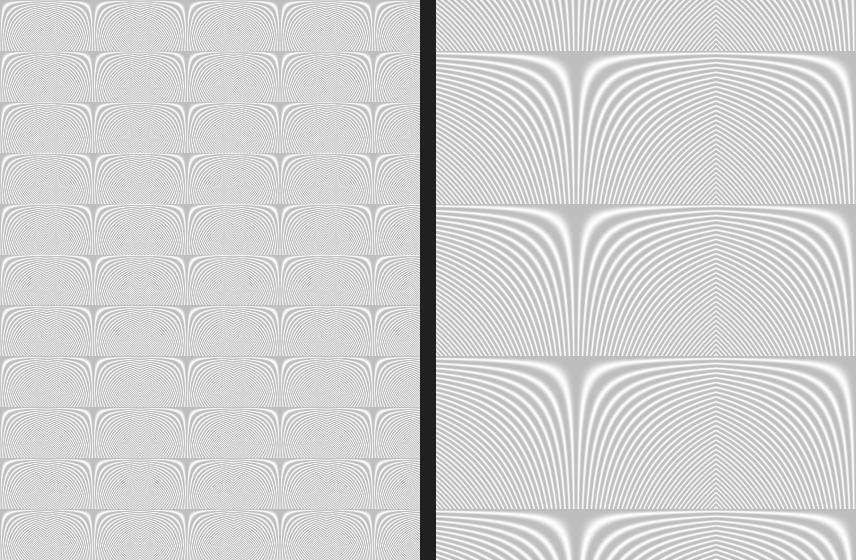
Left: the whole. Right: its middle third, enlarged.
Reproduce this pattern procedurally as a Shadertoy shader.

```glsl
// Grid of low arches made of very fine white hyperbolic lines on grey.

const float PI = 3.1415927;
const vec2 TILES = vec2(6.0, 11.0);   // repeats per canvas height
const float LINES = 32.0;             // lines from corner to tile middle
const float FILTER = 0.6;             // filter width in pixels
const vec3 GREY = vec3(0.745);
const vec3 WHITE = vec3(0.99);

// x: 0 at the tile sides, 1 on its middle axis; y: 0 at the top, 1 at the base
vec2 archCoords(vec2 p) {
    vec2 cell = fract(p);
    return vec2(1.0 - abs(2.0 * cell.x - 1.0), 1.0 - cell.y);
}

// Contrast left after averaging a wave over the filter width
float boxContrast(vec2 cycles) {
    vec2 x = PI * max(cycles, vec2(0.001));
    vec2 s = sin(x) / x;
    return s.x * s.y;
}

// Cosine averaged over the filter width
float smoothCos(float phase, vec2 cycles) {
    return cos(2.0 * PI * phase) * boxContrast(cycles);
}

// Narrow soft crest: the square of a raised cosine, as two harmonics
float crest(float phase, vec2 cycles) {
    return 0.375 - 0.5 * smoothCos(phase, cycles)
                 + 0.125 * smoothCos(2.0 * phase, 2.0 * cycles);
}

void mainImage(out vec4 fragColor, in vec2 fragCoord) {
    float pixel = 1.0 / iResolution.y;
    vec2 arch = archCoords(fragCoord * pixel * TILES);

    // Level curves of the product bend round each upper corner
    float phase = LINES * arch.x * arch.y;
    vec2 slope = LINES * vec2(2.0 * TILES.x * arch.y, TILES.y * arch.x);

    float line = crest(phase, slope * pixel * FILTER);
    fragColor = vec4(mix(GREY, WHITE, line), 1.0);
}
```
